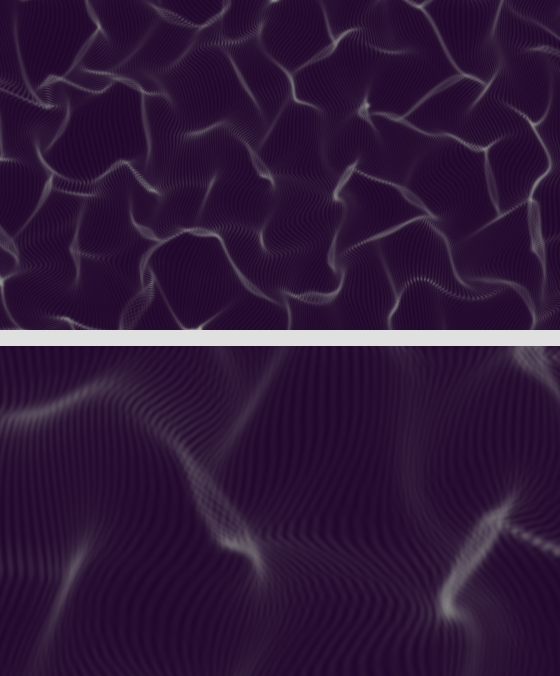
Top: the whole. Bottom: its middle third, enlarged.
This background is drawn by a Shadertoy shader. Its source:

```glsl
// Pale caustic ridges and fine warped pinstripes on dark violet.

const float TAU = 6.2831853;
const float WARP_CELL = 0.148;     // size of the warp features, in canvas heights
const float WARP_STRENGTH = 1.17;  // slope of the warp; near 1 the sheet folds
const float SPLAT_STEP = 0.022;    // spacing of the sheet samples
const float SPLAT_SIGMA = 0.0121;  // radius of a sample before warping
const float BLUR = 0.0030;         // softness of the ridges
const float STRIPE_STEP = 0.0070;  // spacing of the pinstripes on the flat sheet
const int REACH = 7;               // samples searched on each side

const vec3 VIOLET = vec3(0.127, 0.022, 0.170);
const vec3 PALE = vec3(0.67, 0.71, 0.65);

// Four random values in 0..1 for a lattice point.
vec4 hash42(vec2 p) {
    vec4 q = fract(p.xyxy * vec4(0.1031, 0.1030, 0.0973, 0.1099));
    q += dot(q, q.wzxy + 33.33);
    return fract((q.xxyz + q.yzzw) * q.zywx);
}

// Two-channel gradient noise; also returns its Jacobian, column by column.
vec2 gradientNoise(vec2 p, out mat2 slope) {
    vec2 cell = floor(p);
    vec2 value = vec2(0.0);
    slope = mat2(0.0);
    for (int i = 0; i < 4; i++) {
        vec2 corner = cell + vec2(i & 1, i >> 1);
        vec4 h = hash42(corner + 71.0) * 2.0 - 1.0;
        mat2 grad = mat2(h.xy, h.zw);
        vec2 r = p - corner;
        vec2 a = abs(r);
        vec2 fade = 1.0 - a * a * a * (a * (a * 6.0 - 15.0) + 10.0);
        vec2 dFade = -30.0 * a * a * (1.0 - a) * (1.0 - a) * sign(r);
        vec2 ramp = grad * r;
        float weight = fade.x * fade.y;
        value += ramp * weight;
        slope[0] += grad[0] * weight + ramp * dFade.x * fade.y;
        slope[1] += grad[1] * weight + ramp * dFade.y * fade.x;
    }
    return value;
}

// Moves a point of the flat sheet to its warped place.
vec2 warpSheet(vec2 p, out mat2 jacobian) {
    mat2 slope;
    vec2 shift = gradientNoise(p / WARP_CELL, slope);
    jacobian = mat2(1.0) + WARP_STRENGTH * slope;
    return p + WARP_STRENGTH * WARP_CELL * shift;
}

// Light that one sheet sample, stretched by the warp, leaves at a point.
float splat(vec2 point, vec2 source, float sigma, float blur, float stripeStep) {
    mat2 jacobian;
    vec2 offset = point - warpSheet(source, jacobian);
    float s2 = sigma * sigma;
    mat2 spread = s2 * jacobian * transpose(jacobian) + mat2(blur * blur);
    mat2 tightness = inverse(spread);
    vec2 pull = tightness * offset;
    float light = exp(-0.5 * dot(offset, pull)) / (TAU * sqrt(determinant(spread)));

    // Stripes follow the sheet coordinate and fade where it is squeezed.
    float column = source.x + s2 * dot(jacobian[0], pull);
    float blurred = s2 * (1.0 - s2 * dot(jacobian[0], tightness * jacobian[0]));
    float frequency = TAU / stripeStep;
    float visible = exp(-0.07 * frequency * frequency * max(blurred, 0.0));
    return light * (1.0 + 1.1 * visible * cos(frequency * column));
}

// Density of the warped sheet; its mean is about one.
float sheetDensity(vec2 point) {
    vec2 base = floor(point / SPLAT_STEP + 0.5);
    float sum = 0.0;
    for (int y = -REACH; y <= REACH; y++) {
        for (int x = -REACH; x <= REACH; x++) {
            vec2 source = (base + vec2(x, y)) * SPLAT_STEP;
            sum += splat(point, source, SPLAT_SIGMA, BLUR, STRIPE_STEP);
        }
    }
    return sum * SPLAT_STEP * SPLAT_STEP;
}

void mainImage(out vec4 fragColor, in vec2 fragCoord) {
    vec2 point = fragCoord / iResolution.y;
    float glow = 1.0 - exp(-0.088 * sheetDensity(point));
    fragColor = vec4(mix(VIOLET, PALE, glow), 1.0);
}
```
